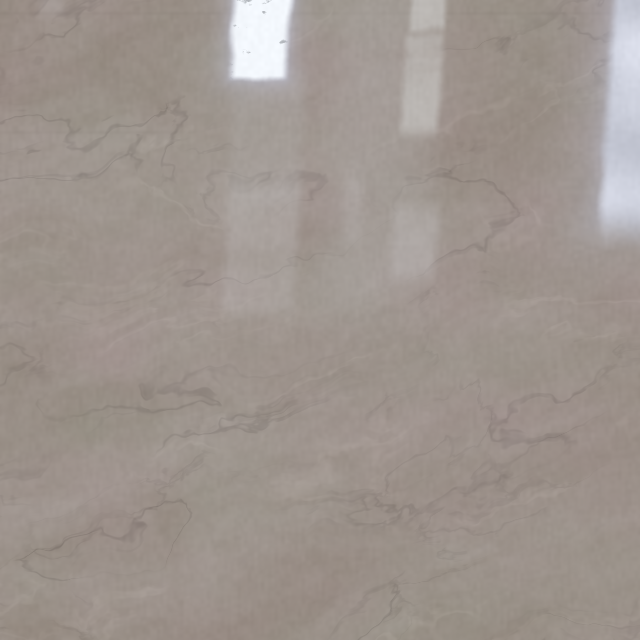
Reproduce this texture procedurally as a Shadertoy shader.

```glsl
const vec3 STONE_DARK  = vec3(0.585, 0.543, 0.508);
const vec3 STONE_LIGHT = vec3(0.645, 0.608, 0.588);
const vec3 VEIN_SHADE  = vec3(0.065, 0.064, 0.060);
const vec3 HAZE_GREY   = vec3(0.670, 0.655, 0.640);
const vec3 HAZE_WARM   = vec3(0.720, 0.700, 0.695);
const vec3 HAZE_BLUE   = vec3(0.730, 0.740, 0.810);
const vec3 STRIP_LIGHT = vec3(0.750, 0.738, 0.725);
const vec3 SKY_LIGHT   = vec3(0.810, 0.825, 0.875);
const vec3 WINDOW      = vec3(0.955, 0.972, 0.992);
const float SLANT = 0.06;        // sideways lean of the reflections
const float VEIN_ANGLE = 0.36;   // rise of the marble veins, radians
const float MOTTLE = 0.95;       // strength of the cloudy stone pattern
const float GRAIN = 0.016;       // strength of the fine streaks

float hash(vec2 p) {
    vec3 q = fract(vec3(p.xyx) * 0.1031);
    q += dot(q, q.yzx + 33.33);
    return fract((q.x + q.y) * q.z);
}

float noise(vec2 p) {
    vec2 i = floor(p), f = fract(p);
    f = f * f * (3.0 - 2.0 * f);
    return mix(mix(hash(i), hash(i + vec2(1, 0)), f.x),
               mix(hash(i + vec2(0, 1)), hash(i + vec2(1, 1)), f.x), f.y);
}

float fbm(vec2 p) {
    float sum = 0.0, weight = 0.5;
    for (int i = 0; i < 5; i++) {
        sum += weight * noise(p);
        p = mat2(1.6, 1.2, -1.2, 1.6) * p + 17.3;
        weight *= 0.5;
    }
    return sum / 0.97;
}

// Soft-edged rectangle, 1 inside and 0 outside
float pane(vec2 p, vec2 center, vec2 halfSize, vec2 blur) {
    vec2 d = abs(p - center) - halfSize;
    vec2 m = 1.0 - smoothstep(-blur, blur, d);
    return m.x * m.y;
}

// Glow falling off outside a rectangle
float halo(vec2 p, vec2 center, vec2 halfSize, float reach) {
    return exp(-length(max(abs(p - center) - halfSize, 0.0)) / reach);
}

// Thin broken lines along the middle contour of a noise field
float veins(vec2 p, float width) {
    float ridge = abs(fbm(p) - 0.5);
    return (1.0 - smoothstep(0.0, width, ridge)) * smoothstep(0.48, 0.78, noise(p * 0.9 + 41.0));
}

vec3 stone(vec2 p) {
    float c = cos(VEIN_ANGLE), s = sin(VEIN_ANGLE);
    vec2 along = mat2(c, -s, s, c) * p;
    vec2 warp = vec2(fbm(p * 5.0), fbm(p * 5.0 + 9.0)) - 0.5;

    // Broad sheen, darker towards the upper right
    float tone = 0.33 + 0.30 * exp(-dot(p - vec2(0.36, 0.62), p - vec2(0.36, 0.62)) * 9.0);
    tone -= 0.22 * smoothstep(0.55, 0.95, p.y) * smoothstep(0.60, 0.80, p.x);
    tone -= 0.18 * smoothstep(0.78, 0.82, p.y) * (1.0 - smoothstep(0.25, 0.40, p.x));

    // Cloudy mottling at two scales
    tone += MOTTLE * (fbm(along * vec2(4.0, 11.0) + warp * 1.5) - 0.5);
    tone += 0.55 * MOTTLE * (fbm(along * vec2(22.0, 46.0) + warp * 4.0) - 0.5);
    vec3 col = mix(STONE_DARK, STONE_LIGHT, tone);
    col += (fbm(p * vec2(6.0, 9.0) + 60.0) - 0.5) * vec3(0.026, -0.012, 0.016);

    // Dark veins and a few pale ones
    float dark = veins(along * vec2(4.5, 13.0) + warp * 2.0, 0.035);
    dark += 0.6 * veins(along * vec2(9.0, 22.0) + warp * 3.0 + 30.0, 0.05);
    col -= VEIN_SHADE * 0.75 * dark;
    col += 0.022 * veins(along * vec2(6.0, 15.0) + warp * 2.0 + 75.0, 0.06);

    // Faint tile joints
    float joint = exp(-pow((p.y - 0.793) / 0.003, 2.0)) * (1.0 - smoothstep(0.22, 0.34, p.x));
    joint += exp(-pow((p.y - 0.979) / 0.003, 2.0));
    return col - 0.014 * joint;
}

vec3 reflections(vec3 col, vec2 p) {
    vec2 r = vec2(p.x + SLANT * (1.0 - p.y), p.y);
    r += 0.010 * (vec2(fbm(p * 22.0), fbm(p * 22.0 + 5.0)) - 0.5);
    float patchy = 0.75 + 0.5 * fbm(p * vec2(14.0, 24.0));
    vec2 soft = vec2(0.012, 0.018);

    // Faint lower reflections
    col = mix(col, HAZE_GREY, 0.42 * patchy * pane(r, vec2(0.430, 0.78), vec2(0.056, 0.11), vec2(0.015, 0.04)));
    col = mix(col, HAZE_WARM, 0.40 * patchy * pane(r, vec2(0.432, 0.61), vec2(0.056, 0.10), soft));
    col = mix(col, HAZE_GREY, 0.45 * patchy * pane(r, vec2(0.610, 0.76), vec2(0.080, 0.26), vec2(0.05, 0.08)));
    col = mix(col, HAZE_WARM, 0.30 * patchy * pane(r, vec2(0.570, 0.67), vec2(0.014, 0.05), soft));
    col = mix(col, HAZE_WARM, 0.50 * patchy * pane(r, vec2(0.670, 0.622), vec2(0.034, 0.056), soft));
    col = mix(col, HAZE_WARM, 0.35 * pane(r, vec2(0.080, 1.00), vec2(0.018, 0.025), soft));

    // Narrow strip, split into stacked panes
    float strip = pane(r, vec2(0.667, 0.845), vec2(0.029, 0.052), vec2(0.008, 0.016));
    strip += 0.85 * pane(r, vec2(0.668, 0.922), vec2(0.027, 0.024), vec2(0.008, 0.010));
    strip += 1.10 * pane(r, vec2(0.671, 0.985), vec2(0.026, 0.032), vec2(0.006, 0.008));
    col = mix(col, STRIP_LIGHT, min(0.78 * patchy * strip, 1.0));

    // Wide sky reflection at the right edge
    vec2 skyCenter = vec2(1.06, 0.86), skyHalf = vec2(0.10, 0.20);
    col = mix(col, HAZE_BLUE, 0.55 * halo(r, skyCenter, skyHalf, 0.035));
    float sky = pane(r, skyCenter, skyHalf + vec2(0.0, 0.015), vec2(0.010, 0.045));
    vec3 skyTone = SKY_LIGHT + 0.16 * (noise(p * vec2(10.0, 13.0) + 3.0) - 0.5);
    col = mix(col, skyTone, 0.92 * sky);

    // Bright window with a bluish fringe
    vec2 winCenter = vec2(0.410, 0.96), winHalf = vec2(0.043, 0.083);
    col = mix(col, HAZE_BLUE, 0.70 * halo(r, winCenter, winHalf, 0.016));
    float specks = smoothstep(0.69, 0.78, fbm(p * vec2(34.0, 60.0) + 12.0));
    return mix(col, WINDOW - 0.25 * specks, pane(r, winCenter, winHalf, vec2(0.008, 0.006)));
}

void mainImage(out vec4 fragColor, in vec2 fragCoord) {
    vec2 p = fragCoord / iResolution.xy;
    vec3 col = reflections(stone(p), p);
    float streaks = noise(p * vec2(190.0, 70.0)) + noise(p * vec2(120.0, 150.0) + 8.0) - 1.0;
    fragColor = vec4(clamp(col + GRAIN * streaks, 0.0, 1.0), 1.0);
}
```
